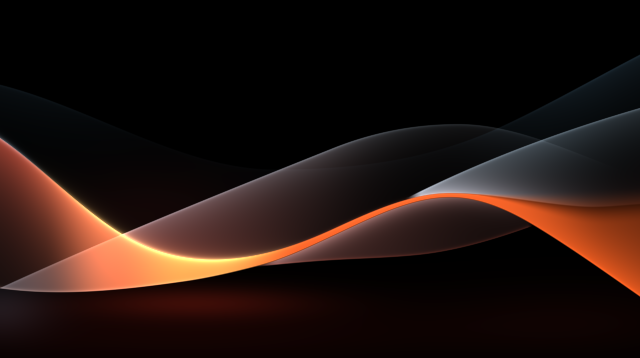
Give the GLSL for this background, as a Shadertoy shader.

```glsl
// Glowing translucent ribbons of ember, gold and silver sweeping across a black field.

// Palette
const vec3 EMBER  = vec3(0.58, 0.22, 0.16);
const vec3 CORAL  = vec3(0.98, 0.48, 0.30);
const vec3 GOLD   = vec3(1.00, 0.66, 0.30);
const vec3 ORANGE = vec3(0.96, 0.37, 0.13);
const vec3 FLAME  = vec3(1.00, 0.82, 0.46);
const vec3 SILVER = vec3(0.60, 0.68, 0.74);
const vec3 STEEL  = vec3(0.20, 0.30, 0.37);
const vec3 UMBER  = vec3(0.24, 0.14, 0.13);

// Layout and light
const float ASPECT     = 1.786;
const float RIM_WIDTH  = 0.0032;
const float HALO_WIDTH = 0.016;

// Cubic arc between two knots, each holding x, height and slope
float arc(float x, vec3 a, vec3 b) {
    float w = b.x - a.x;
    float t = clamp((x - a.x) / w, 0.0, 1.0);
    float s = 1.0 - t;
    return a.y * s * s * (1.0 + 2.0 * t) + b.y * t * t * (1.0 + 2.0 * s)
         + w * t * s * (a.z * s - b.z * t);
}

float bend(float x, vec3 a, vec3 b, vec3 c, vec3 d) {
    return x < b.x ? arc(x, a, b) : x < c.x ? arc(x, b, c) : arc(x, c, d);
}

float ribbonTop(float x) {
    vec3 mid = vec3(0.93, 0.360, 0.46);
    return x < mid.x
        ? bend(x, vec3(0.0, 0.614, -0.68), vec3(0.349, 0.340, -0.58), vec3(0.593, 0.274, 0.0), mid)
        : bend(x, mid, vec3(1.256, 0.460, 0.0), vec3(1.628, 0.423, -0.06), vec3(1.786, 0.430, 0.06));
}

float ribbonBase(float x) {
    vec3 mid = vec3(0.93, 0.342, 0.47);
    return x < mid.x
        ? bend(x, vec3(0.0, 0.195, -0.14), vec3(0.512, 0.214, 0.14), vec3(0.721, 0.258, 0.26), mid)
        : bend(x, mid, vec3(1.256, 0.449, 0.0), vec3(1.488, 0.372, -0.60), vec3(1.786, 0.172, -0.70));
}

// Approximate distance below a curve, from its vertical offset
float below(float offset) {
    return offset / (iResolution.y * length(vec2(dFdx(offset), dFdy(offset))));
}

float edge(float d) {
    float aa = 1.0 / iResolution.y;
    return smoothstep(-aa, aa, d);
}

float glow(float d, float width) { return exp(-abs(d) / width); }

float pool(vec2 p, vec2 center, vec2 radius) {
    vec2 q = (p - center) / radius;
    return exp(-dot(q, q));
}

void mainImage(out vec4 fragColor, in vec2 fragCoord) {
    vec2 p = fragCoord / iResolution.xy * vec2(ASPECT, 1.0);
    float x = p.x;

    // Distances below each curve
    float top   = below(ribbonTop(x) - p.y);
    float base  = below(ribbonBase(x) - p.y);
    float veil  = below(bend(x, vec3(0.0, 0.195, 0.46), vec3(0.93, 0.586, 0.40),
                             vec3(1.279, 0.653, 0.0), vec3(1.786, 0.505, -0.35)) - p.y);
    float far   = below(bend(x, vec3(0.0, 0.763, -0.25), vec3(0.767, 0.526, 0.0),
                             vec3(1.395, 0.644, 0.46), vec3(1.786, 0.847, 0.52)) - p.y);
    float front = below(arc(x, vec3(1.14, 0.449, 0.50), vec3(1.786, 0.698, 0.29)) - p.y);
    float under = below(bend(x, vec3(0.721, 0.256, 0.10), vec3(0.93, 0.274, 0.06),
                             vec3(1.163, 0.288, 0.10), vec3(1.488, 0.370, 0.36)) - p.y);
    float above = 1.0 - edge(top);

    // Light pooled on the floor
    vec3 col = vec3(0.20, 0.045, 0.025) * pool(p, vec2(0.54, 0.155), vec2(0.32, 0.045));
    col += vec3(0.08, 0.012, 0.008) * pool(p, vec2(0.50, 0.07), vec2(0.75, 0.10));
    col += vec3(0.05, 0.010, 0.006) * pool(p, vec2(1.60, 0.10), vec2(0.40, 0.10));
    col += vec3(0.09, 0.09, 0.11) * pool(p, vec2(0.0, 0.14), vec2(0.14, 0.08));

    // Far sheet, faint in the middle
    float farLight = 0.12 + 0.35 * smoothstep(0.5, 0.0, x) + 0.75 * smoothstep(1.2, 1.7, x);
    vec3 sheet = STEEL * farLight * (0.40 * glow(far, 0.11) + 0.35 * glow(far, RIM_WIDTH));
    sheet += vec3(0.07, 0.022, 0.02) * pool(p, vec2(0.42, 0.40), vec2(0.30, 0.13));
    col += sheet * edge(far) * above;

    // Veil rising from the left
    float veilLight = mix(1.0, 0.40, smoothstep(0.85, 1.3, x)) * smoothstep(1.75, 1.25, x);
    sheet = SILVER * (0.30 * glow(veil, 0.055) + 0.48 * glow(veil, RIM_WIDTH));
    sheet += UMBER * (smoothstep(1.2, 0.5, x) * 0.75 + 0.15);
    sheet += EMBER * 0.45 * glow(top, 0.05) * smoothstep(0.9, 0.4, x);
    col += sheet * veilLight * edge(veil) * above;

    // Front sheet on the right
    float frontFade = smoothstep(1.80, 1.18, x);
    sheet = SILVER * (0.24 * glow(front, 0.09) + 0.45 * glow(front, RIM_WIDTH));
    sheet += SILVER * frontFade * (0.55 * glow(top, 0.035) + 0.18);
    sheet += UMBER * 0.6 * glow(top, 0.05);
    col += sheet * edge(front) * above * smoothstep(1.13, 1.18, x);

    // Smoky sheet hanging beneath the ribbon
    float underSpan = smoothstep(0.70, 0.78, x) * (1.0 - smoothstep(1.47, 1.49, x));
    sheet = UMBER * mix(1.0, 0.35, smoothstep(0.85, 1.45, x));
    sheet += vec3(0.42, 0.33, 0.33) * glow(base, 0.022) * smoothstep(1.5, 1.2, x);
    sheet += EMBER * 0.45 * glow(under, RIM_WIDTH);
    col += sheet * underSpan * edge(base) * (1.0 - edge(under));

    // Burning ribbon, hottest where it folds
    float right = smoothstep(1.30, 1.70, x);
    vec3 heat = mix(EMBER, CORAL, smoothstep(0.0, 0.30, x));
    heat = mix(heat, GOLD, smoothstep(0.32, 0.52, x));
    heat = mix(heat, ORANGE, smoothstep(0.60, 0.85, x));
    float fade = glow(top, mix(0.14, 0.65, smoothstep(0.12, 0.50, x)));
    fade = mix(fade, 0.35 + 0.60 * glow(base, 0.12), right);
    vec3 body = heat * fade + vec3(0.05, 0.04, 0.04) * (1.0 - right);
    float lens = edge(veil) * smoothstep(0.65, 0.25, x);
    body += lens * mix(vec3(0.25, 0.25, 0.27), vec3(0.22, 0.10, 0.06), smoothstep(0.0, 0.4, x));
    body += lens * SILVER * 0.25 * glow(veil, RIM_WIDTH);
    body += vec3(0.35, 0.29, 0.27) * glow(base, RIM_WIDTH) * smoothstep(0.75, 0.4, x);
    body += ORANGE * 0.3 * glow(base, RIM_WIDTH) * right;
    float soft = 0.05 * right + 1.0 / iResolution.y;
    col = mix(col, body, smoothstep(-soft, soft, top) * (1.0 - edge(base)));

    // Rim of light along the ribbon's upper edge
    float hot = smoothstep(0.05, 0.32, x) * smoothstep(0.88, 0.55, x);
    float inside = 1.0 - edge(base);
    col += FLAME * hot * inside * (0.65 * glow(top, RIM_WIDTH * 1.4) + 0.22 * glow(top, HALO_WIDTH));
    col += SILVER * 0.55 * smoothstep(0.22, 0.0, x) * glow(top, RIM_WIDTH * 1.5);
    col += CORAL * 0.25 * smoothstep(0.7, 0.9, x) * smoothstep(1.5, 1.2, x) * glow(top, RIM_WIDTH);

    fragColor = vec4(clamp(col, 0.0, 1.0), 1.0);
}
```
